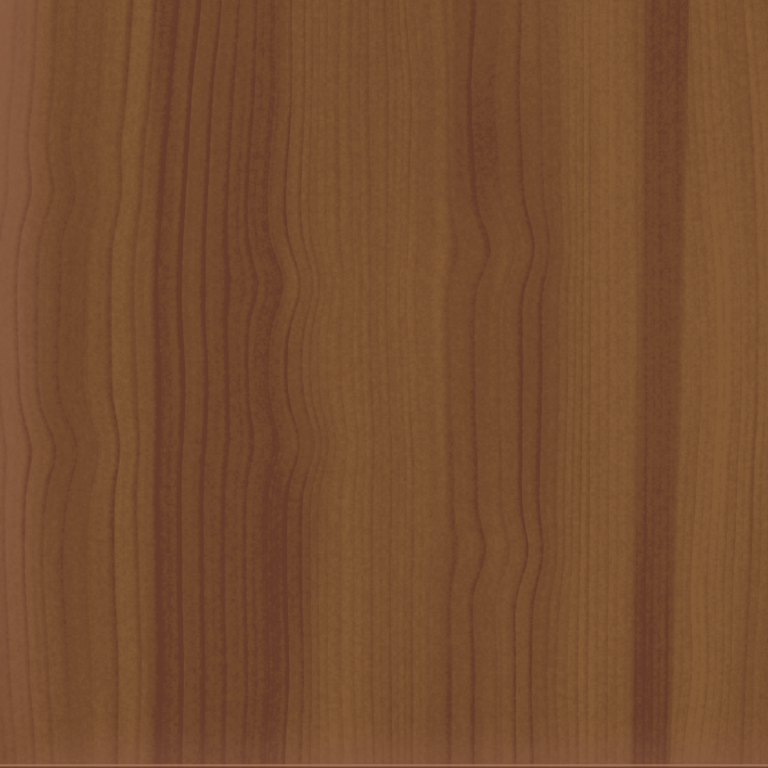
Write a three.js fragment shader that draws this texture.

```glsl
// Warm brown cherry boards with upright grain and a pale lower rim.
// Warped ring lines, broad board tones and fine streaks add up to one shade,
// which a colour ramp turns into wood; a rosy tint covers the left and lower edges.
varying vec2 vUv;

const vec3 RED_BROWN = vec3(0.400, 0.232, 0.165);
const vec3 MID_BROWN = vec3(0.452, 0.290, 0.176);
const vec3 GOLD_BROWN = vec3(0.512, 0.350, 0.206);
const vec3 ROSY = vec3(0.545, 0.365, 0.275);
const vec3 RIM = vec3(0.65, 0.46, 0.36);

float hash(vec2 p) {
  vec3 q = fract(vec3(p.xyx) * 0.1031);
  q += dot(q, q.yzx + 33.33);
  return fract((q.x + q.y) * q.z);
}

float noise(vec2 p) {
  vec2 cell = floor(p);
  vec2 f = fract(p);
  f = f * f * (3.0 - 2.0 * f);
  float lower = mix(hash(cell), hash(cell + vec2(1.0, 0.0)), f.x);
  float upper = mix(hash(cell + vec2(0.0, 1.0)), hash(cell + 1.0), f.x);
  return mix(lower, upper, f.y);
}

// Noise centred on zero, from -1 to 1
float wave(vec2 p) {
  return 2.0 * noise(p) - 1.0;
}

// One between two edges, softened at both
float band(float x, float left, float right, float soft) {
  return smoothstep(left - soft, left + soft, x)
       * (1.0 - smoothstep(right - soft, right + soft, x));
}

float blob(vec2 p, vec2 centre, vec2 size) {
  vec2 d = (p - centre) / size;
  return exp(-dot(d, d));
}

// Sideways drift of the grain, with local kinks in three columns
float grainShift(vec2 p) {
  float shift = 0.022 * wave(p * vec2(4.0, 1.7) + 3.0)
              + 0.005 * wave(p * vec2(11.0, 8.0) + 17.0);
  for (int i = 0; i < 6; i++) {
    float n = float(i);
    float column = 0.09 + 0.28 * mod(n, 3.0);
    float jitter = 0.05 * (hash(vec2(n, 7.0)) - 0.5);
    float height = 0.22 + 0.36 * floor(n / 3.0) + 0.22 * hash(vec2(n, 23.0));
    shift -= 0.018 * blob(p, vec2(column + jitter, height), vec2(0.075, 0.045));
  }
  return shift;
}

// Ring lines: slow darkening towards a crisp edge, uneven in gap and strength
float rings(float x, float count, float start, float seed) {
  float phase = x * count + 1.3 * noise(vec2(x * count * 0.3, seed));
  float f = fract(phase);
  float strength = 0.35 + 0.65 * hash(vec2(floor(phase), seed));
  return strength * smoothstep(start, 0.9, f) * (1.0 - smoothstep(0.9, 1.0, f));
}

// Broad light and dark boards across the width
float boardTone(float x) {
  float tone = -0.18 * band(x, 0.055, 0.13, 0.035);
  tone -= 0.30 * band(x, 0.198, 0.37, 0.012);
  tone -= 0.20 * band(x, 0.20, 0.225, 0.008);
  tone += 0.10 * band(x, 0.39, 0.56, 0.03);
  tone -= 0.30 * band(x, 0.582, 0.64, 0.012);
  tone -= 0.10 * band(x, 0.64, 0.72, 0.02);
  tone += 0.14 * band(x, 0.73, 0.82, 0.02);
  tone -= 0.36 * band(x, 0.832, 0.884, 0.006);
  return tone + 0.20 * smoothstep(0.884, 0.892, x);
}

void main() {
  vec2 p = vUv;

  // Board edges lean a little more towards the right
  float boardX = p.x - 0.028 * p.x * (p.y - 0.5);
  float rightBoard = smoothstep(0.883, 0.887, boardX);
  float straight = band(boardX, 0.75, 0.884, 0.025);
  float grainX = p.x + grainShift(p) * (1.0 - 0.85 * straight);
  grainX += rightBoard * 0.07 * (p.y - 0.4) * (p.y - 0.4);

  // Wide rings give way to close ones in the middle and at the right
  float closeGrain = max(band(boardX, 0.39, 0.57, 0.025), band(boardX, 0.72, 0.884, 0.02));
  closeGrain = max(closeGrain, 0.75 * rightBoard);
  float fade = 0.55 + 0.6 * noise(p * vec2(7.0, 3.0) + 41.0);
  float wideRings = rings(grainX, 36.0, 0.6, 5.0) * (1.0 - closeGrain);
  float closeRings = rings(grainX, 84.0, 0.3, 9.0) * (0.3 + 0.7 * closeGrain);

  // Shade: boards, clouds, streaks and speckle
  float shade = 0.69 + boardTone(boardX + 0.15 * (grainX - p.x));
  shade += 0.15 * wave(vec2(grainX * 13.0, p.y * 1.8));
  shade += 0.09 * wave(vec2(grainX * 48.0, p.y * 1.3));
  shade += 0.08 * wave(vec2(grainX * 170.0, p.y * 5.0));
  shade += 0.10 * wave(p * 210.0) + 0.11 * wave(p * 420.0 + 9.0);
  shade -= fade * (0.62 * wideRings + 0.32 * closeRings);
  shade -= 0.42 * blob(vec2(grainX, p.y), vec2(0.40, 0.28), vec2(0.035, 0.20));
  shade -= 0.28 * blob(vec2(grainX, p.y), vec2(0.63, 0.81), vec2(0.03, 0.10));

  // Colour ramp, then the rosy tint along the edges
  shade = clamp(shade, 0.0, 1.1);
  vec3 colour = mix(RED_BROWN, MID_BROWN, smoothstep(0.0, 0.5, shade));
  colour = mix(colour, GOLD_BROWN, clamp(2.0 * shade - 1.0, 0.0, 1.1));
  float leftTint = (1.0 - smoothstep(0.0, 0.09, p.x)) * (0.45 + 0.4 * p.y);
  float lowerTint = 0.5 * (1.0 - smoothstep(0.0, 0.07, p.y));
  float rosyTint = max(leftTint, lowerTint) * (0.55 + 0.45 * clamp(shade, 0.0, 1.0));
  colour = mix(colour, ROSY, rosyTint);

  // Thin pale rim with a dark sliver beneath
  colour = mix(colour, RIM, 0.8 * band(p.y, 0.002, 0.005, 0.001));
  colour = mix(colour, RED_BROWN, 0.7 * (1.0 - smoothstep(0.001, 0.0025, p.y)));
  gl_FragColor = vec4(colour, 1.0);
}
```
